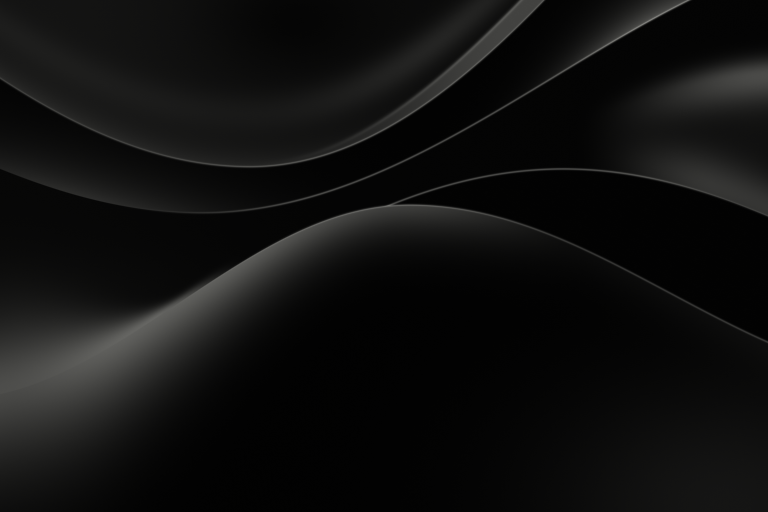
Reproduce this background procedurally as a Shadertoy shader.

```glsl
// Dark satin folds: five overlapping layers bounded by half-cosine curves.
// Each layer is shaded by soft falloffs measured from its bounding curve,
// and the folds are finished with thin bright rim lines.

const float ASPECT = 1.5;
const float PI = 3.14159265;
const vec3 TINT = vec3(1.0, 1.0, 0.97);
const float LINE_WIDTH = 0.0021;
const float GRAIN = 0.003;

// Extremum of each fold, then (half-period left, right), (rise left, right)
const vec2 BOWL_AT = vec2(0.488, 0.674);
const vec4 BOWL_SHAPE = vec4(1.563, 1.758, 0.78, 1.348);
const vec2 SWEEP_AT = vec2(0.39, 0.584);
const vec4 SWEEP_SHAPE = vec4(1.17, 1.387, 0.345, 0.533);
const vec2 HILL_AT = vec2(0.80, 0.600);
const vec4 HILL_SHAPE = vec4(0.898, 1.016, -0.381, -0.344);
const vec2 RIDGE_AT = vec2(1.10, 0.670);
const vec4 RIDGE_SHAPE = vec4(1.738, 1.172, -0.78, -0.355);
const vec2 LOBE_AT = vec2(1.56, 0.902);
const vec4 LOBE_SHAPE = vec4(1.17, 1.17, 0.355, 0.355);

float bell(float d, float width) {
    return exp(-d * d / (width * width));
}

// Vertical (x) and approximate perpendicular (y) distance above a fold
vec2 foldDistance(vec2 p, vec2 at, vec4 shape) {
    float dx = p.x - at.x;
    vec2 side = dx < 0.0 ? shape.xz : shape.yw;
    float phase = PI * dx / side.x;
    float height = at.y + side.y * 0.5 * (1.0 - cos(phase));
    float slope = side.y * 0.5 * PI / side.x * sin(phase);
    float dy = p.y - height;
    return vec2(dy, dy / sqrt(1.0 + slope * slope));
}

float hash(vec2 p) {
    return fract(sin(dot(p, vec2(127.1, 311.7))) * 43758.5453);
}

// Inside of the upper bowl: concentric streaks and a polished lip
float shadeBowl(vec2 p, vec2 d) {
    float right = smoothstep(0.45, 1.0, p.x);
    float v = 0.04 + 0.035 * bell(p.x - 0.1, 0.4);
    v += (0.035 + 0.065 * bell(p.x - 0.85, 0.22)) * bell(d.x - 0.105, 0.04);
    v += 0.09 * (1.0 - right) * exp(-max(d.x, 0.0) / 0.035);
    v -= 0.03 * bell(length((p - vec2(0.56, 0.96)) * vec2(1.0, 1.6)), 0.16);
    float lip = 0.006 + 0.043 * smoothstep(0.5, 1.1, p.x);
    float inLip = smoothstep(lip + 0.004, lip - 0.004, d.x);
    v = mix(v, 0.20 + 0.06 * right, inLip * right);
    return v + 0.13 * right * bell(d.x - lip, 0.005);
}

// Band between the bowl and the long sweeping fold
float shadeSweep(vec2 p, vec2 d) {
    float h = max(d.x, 0.0);
    float left = 0.17 * bell(p.x - 0.16, 0.28) * exp(-h / 0.06);
    float right = 0.30 * bell(p.x - 1.27, 0.17) * exp(-h / 0.045);
    return 0.008 + left + right;
}

// Deep backdrop with two soft lobes at the right and haze at the left
float shadeBackdrop(vec2 p, vec2 ridge, vec2 hill) {
    float depth = -foldDistance(p, LOBE_AT, LOBE_SHAPE * vec4(1, 1, -1, -1)).x;
    float v = 0.014 + 0.012 * bell(p.x, 0.5);
    float upper = bell(depth - 0.045, depth < 0.045 ? 0.032 : 0.055);
    v += 0.27 * smoothstep(1.12, 1.5, p.x) * upper;
    v += 0.045 * smoothstep(1.15, 1.5, p.x) * bell(p.y - 0.74, 0.09);
    v += 0.19 * smoothstep(1.12, 1.4, p.x) * bell(ridge.x - 0.015, 0.065);
    float spread = mix(0.12, 0.012, smoothstep(0.0, 0.36, p.x));
    float haze = mix(0.27, 0.36, smoothstep(0.0, 0.3, p.x));
    v += haze * smoothstep(0.48, 0.3, p.x) * bell(hill.x, spread);
    return v + 0.035 * bell(p.x, 0.35) * bell(p.y - 0.38, 0.12);
}

// Front hill: a lit crest fading into black, with a faint lower-right sheen
float shadeHill(vec2 p, vec2 d) {
    float depth = max(-d.x, 0.0);
    float spread = mix(0.15, 0.055, smoothstep(0.0, 0.8, p.x));
    float crest = mix(0.28, 0.37, smoothstep(0.0, 0.25, p.x));
    crest *= 1.0 - 0.35 * smoothstep(0.4, 0.8, p.x);
    crest *= 1.0 - 0.85 * smoothstep(0.78, 1.15, p.x);
    float v = 0.006 + crest * exp(-pow(depth / spread, 1.35));
    return v + 0.075 * bell(length((p - vec2(1.42, 0.02)) * vec2(0.8, 1.2)), 0.28);
}

void mainImage(out vec4 fragColor, in vec2 fragCoord) {
    vec2 p = fragCoord / iResolution.xy * vec2(ASPECT, 1.0);
    float aa = 0.8 / iResolution.y;
    vec2 bowl = foldDistance(p, BOWL_AT, BOWL_SHAPE);
    vec2 sweep = foldDistance(p, SWEEP_AT, SWEEP_SHAPE);
    vec2 hill = foldDistance(p, HILL_AT, HILL_SHAPE);
    vec2 ridge = foldDistance(p, RIDGE_AT, RIDGE_SHAPE);

    // Layers, back to front
    float v = shadeBackdrop(p, ridge, hill);
    v = mix(v, shadeSweep(p, sweep), smoothstep(-aa, aa, sweep.y));
    v += 0.27 * bell(sweep.y, LINE_WIDTH) * smoothstep(0.2, 0.65, p.x);
    v = mix(v, shadeBowl(p, bowl), smoothstep(-aa, aa, bowl.y));
    v += (0.12 + 0.12 * bell(p.x - 0.65, 0.3)) * bell(bowl.y, LINE_WIDTH);
    v = mix(v, 0.009, smoothstep(aa, -aa, ridge.y));
    v += 0.27 * bell(ridge.y, LINE_WIDTH) * (1.0 - 0.7 * smoothstep(1.2, 1.45, p.x));
    v = mix(v, shadeHill(p, hill), smoothstep(aa, -aa, hill.y));
    v += 0.18 * bell(hill.y, LINE_WIDTH) * smoothstep(0.3, 0.75, p.x);

    // Fine grain hides banding
    v += GRAIN * (hash(floor(p * 512.0)) - 0.5);
    fragColor = vec4(max(v, 0.0) * TINT, 1.0);
}
```
